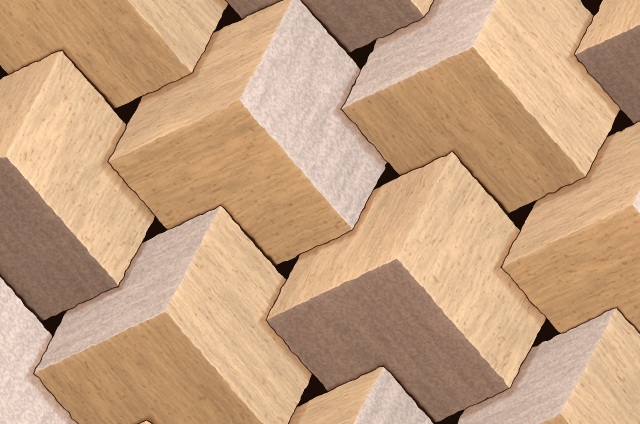
A Shadertoy shader for this pattern:

```glsl
// Interlocking tilted wooden cubes with grain, end-grain faces and dark seams
#define ORIGIN vec2(0.5625, 0.762)
#define STEP_U vec2(0.551, 0.129)
#define STEP_V vec2(0.379, -0.371)
#define JITTER 0.012
#define EDGE_WEAR 0.0045
#define GRAIN 0.13
#define SPECKLE 0.17
#define SEAM 0.0035
#define SHADOW_WIDTH 0.028
#define GAP_COLOR vec3(0.10, 0.05, 0.03)
#define AA 2

// Cube edges leaving the nearest corner: up, lower right, lower left
const vec2 AXIS[3] = vec2[3](vec2(0.131, 0.25), vec2(0.266, -0.305), vec2(-0.309, -0.145));
// Face tones in the order right, bottom, top
const vec3 WOOD[3] = vec3[3](vec3(0.92, 0.77, 0.61), vec3(0.74, 0.57, 0.40), vec3(0.86, 0.70, 0.54));
const vec3 END_GRAIN[3] = vec3[3](vec3(0.89, 0.80, 0.75), vec3(0.56, 0.44, 0.37), vec3(0.81, 0.71, 0.65));

struct Cube { float depth; float edge; int face; vec2 st; bool lee; };

float hash(vec2 p) {
    vec3 q = fract(vec3(p.xyx) * 0.1031);
    q += dot(q, q.yzx + 33.33);
    return fract((q.x + q.y) * q.z);
}

float noise(vec2 p) {
    vec2 i = floor(p), f = fract(p);
    f = f * f * (3.0 - 2.0 * f);
    return mix(mix(hash(i), hash(i + vec2(1, 0)), f.x),
               mix(hash(i + vec2(0, 1)), hash(i + vec2(1, 1)), f.x), f.y);
}

// Depth, outline distance and face coordinates of the cube in one lattice cell
Cube cubeAt(vec2 p, vec2 cell) {
    vec2 seed = cell + 20.0;
    vec2 wobble = vec2(hash(seed), hash(seed + 7.3)) - 0.5;
    vec2 q = p - ORIGIN - mat2(STEP_U, STEP_V) * cell - JITTER * wobble;
    Cube c = Cube(-1e3, 0.0, 0, vec2(0), false);
    for (int k = 0; k < 3; k++) {
        vec2 a = AXIS[k], b = AXIS[(k + 1) % 3];
        mat2 basis = mat2(a, b);
        vec2 st = inverse(basis) * q;
        if (st.x + st.y > c.depth) {
            vec2 rim = (st - 1.0) * abs(determinant(basis)) / vec2(length(b), length(a));
            c = Cube(st.x + st.y, max(rim.x, rim.y), k, st, k == 0 && rim.x > rim.y);
        }
    }
    return c;
}

// Wood colour of a visible face
vec3 faceColor(Cube c, vec2 cell) {
    int endFace = int(mod(cell.y - cell.x, 3.0) + 0.5) % 3;
    int grainAxis = (endFace + 2) % 3;
    vec2 seed = cell * 17.0 + float(c.face) * 5.0 + 90.0;
    float tone = 0.95 + 0.1 * hash(seed);
    float pores = noise(c.st * 85.0 + seed * 9.0);
    vec3 col;
    if (c.face == endFace) {
        float rings = noise(vec2(c.st.x * 4.0 + c.st.y * 3.0, c.st.y * 34.0) + seed);
        col = END_GRAIN[c.face] * (1.0 + SPECKLE * (pores - 0.5) + 0.10 * (rings - 0.5));
    } else {
        vec2 g = c.face == grainAxis ? c.st : c.st.yx;
        g.y += 0.04 * noise(g * 3.0 + seed);
        float fibre = noise(vec2(g.x * 9.0, g.y * 80.0) + seed);
        float band = noise(vec2(g.x * 1.5, g.y * 11.0) + seed);
        float fleck = smoothstep(0.78, 0.95, noise(vec2(g.x * 28.0, g.y * 90.0) + seed));
        col = WOOD[c.face] * (1.0 + GRAIN * (fibre - 0.5) + 0.09 * (band - 0.5) + 0.06 * (pores - 0.5));
        col *= mix(vec3(1), vec3(0.90, 0.85, 0.79), fleck);
    }
    // Light falloff and worn bright creases
    float crease = exp(-45.0 * min(c.st.x, c.st.y));
    return col * tone * (1.05 - 0.06 * c.depth) + 0.06 * crease;
}

vec3 scene(vec2 p) {
    p += EDGE_WEAR * (vec2(noise(p * 75.0), noise(p * 75.0 + 40.0)) - 0.5);
    vec2 home = round(inverse(mat2(STEP_U, STEP_V)) * (p - ORIGIN));
    // Nearest cube
    Cube front = Cube(1e3, 0.0, 0, vec2(0), false);
    vec2 frontCell = home;
    for (int n = 0; n < 9; n++) {
        vec2 cell = home + vec2(n % 3 - 1, n / 3 - 1);
        Cube c = cubeAt(p, cell);
        if (c.edge < 0.0 && c.depth < front.depth) { front = c; frontCell = cell; }
    }
    if (front.depth > 100.0) return GAP_COLOR;
    vec3 col = faceColor(front, frontCell);
    // Seams and contact shadows beside cubes standing in front
    float seam = 0.0, shade = 0.0;
    for (int n = 0; n < 9; n++) {
        vec2 cell = home + vec2(n % 3 - 1, n / 3 - 1);
        Cube c = cubeAt(p, cell);
        if (cell == frontCell || c.edge <= 0.0) continue;
        float ahead = smoothstep(0.0, 0.1, front.depth - c.depth);
        float width = SEAM * (c.lee ? 0.8 + 4.0 * clamp(c.st.y, 0.0, 0.6) : 0.7);
        seam = max(seam, ahead * (1.0 - smoothstep(0.4 * width, 1.3 * width, c.edge)));
        shade = max(shade, ahead * exp(-c.edge / SHADOW_WIDTH));
    }
    col *= mix(vec3(1), vec3(0.80, 0.70, 0.62), shade);
    return mix(col, GAP_COLOR, 0.85 * seam);
}

void mainImage(out vec4 fragColor, in vec2 fragCoord) {
    vec3 sum = vec3(0);
    for (int n = 0; n < AA * AA; n++) {
        vec2 offset = (vec2(n % AA, n / AA) + 0.5) / float(AA) - 0.5;
        sum += scene((fragCoord + offset) / iResolution.y);
    }
    fragColor = vec4(clamp(sum / float(AA * AA), 0.0, 1.0), 1.0);
}
```
